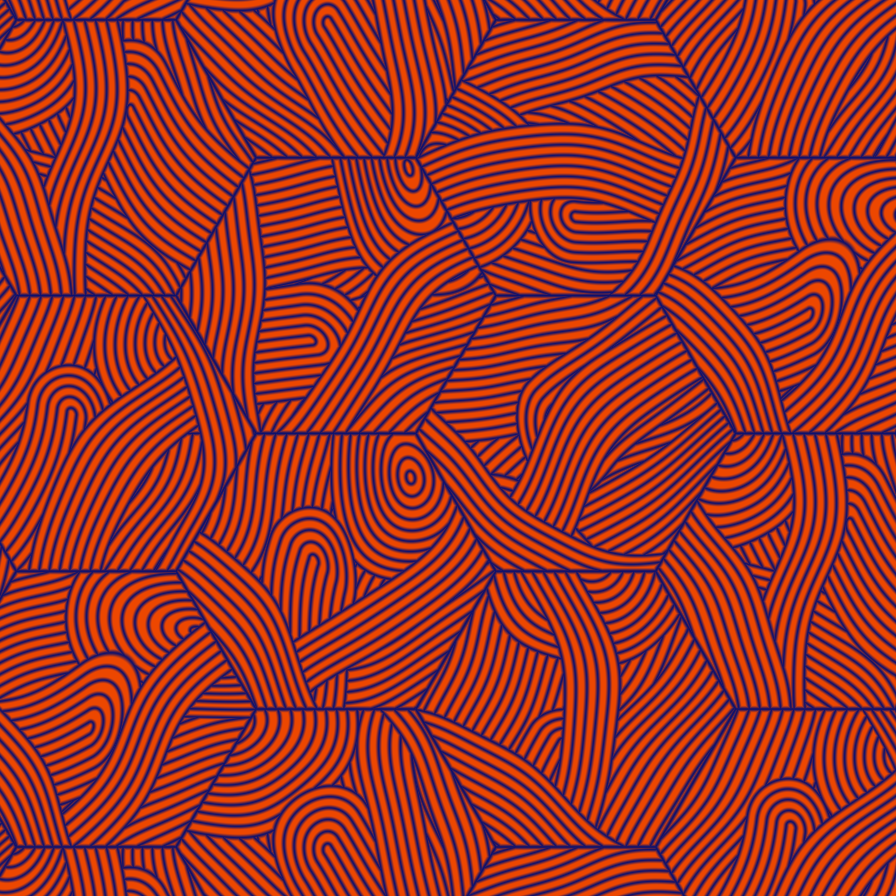
Give the GLSL for this pattern, as a Shadertoy shader.

```glsl
// Flat-topped hexagons filled with flowing contour lines, like combed hair or wood grain.
// Each cell stacks strands (drapes, arcs, hairpins, ribbons) around one flow direction;
// the topmost strand draws level lines of its own distance field. Nine designs repeat.

#define ORIGIN vec2(0.1074, 0.8240)   // centre of one cell, in canvas units
#define CELL vec2(0.3090, 0.3077)     // size of a unit-height hexagon
#define PITCH 0.0388                  // line spacing, in cell heights
#define LINE_WIDTH 0.0122
#define BORDER_WIDTH 0.0138
#define BEND 0.085                    // sway of the strands
#define LAYERS 6
#define SOFTNESS 0.0080               // edge blur, in cell heights
#define ORANGE vec3(0.93, 0.28, 0.00)
#define NAVY vec3(0.03, 0.06, 0.44)

const float TAU = 6.2831853;
const vec2 LATTICE = vec2(1.7320508, 1.0);
// Flow direction of each design, in radians
const float FLOW[9] = float[9](2.05, 0.8, 1.0, 2.0, 0.7, 0.9, 0.1, 1.3, 0.7);

vec3 hash3(vec2 p) {
    vec3 k = vec3(dot(p, vec2(12.99, 78.23)), dot(p, vec2(39.35, 11.14)), dot(p, vec2(73.16, 52.24)));
    return fract(sin(k) * 4375.85);
}

// A half-step count of lines keeps the ridge of a strand free of ink
float wholeLines(float reach) {
    return (floor(reach / PITCH) + 0.5) * PITCH;
}

// Depth inside a strand: zero on its outline, positive within
float strandDepth(vec2 q, int layer, int design) {
    vec3 h = hash3(vec2(float(design) + 1.0, float(layer) + 1.0));
    float end = hash3(vec2(float(design) + 5.0, 2.5)).x < 0.5 ? 0.0 : 0.5 * TAU;
    float turn = FLOW[design] + 1.1 * (h.x - 0.5);
    if (layer == 1) turn += 0.25 * TAU;
    if (layer == 2) turn -= 0.25 * TAU;
    if (layer == 3) turn += end;
    if (layer == 4) turn += end + 0.5 * TAU;
    if (layer == 6) turn += TAU * h.y;
    float c = cos(turn), s = sin(turn);
    vec2 u = vec2(c * q.x + s * q.y, c * q.y - s * q.x);

    // Layered sines sway the strand
    u += BEND * sin(vec2(3.8, 4.4) * u.yx + TAU * h.yz);
    u += 0.10 * BEND * sin(vec2(13.0, 11.0) * u.yx + TAU * h.zx);

    if (layer == 0) return 20.0 + u.y;                                // ground grain
    if (layer == 3)                                                   // arcs from the border
        return wholeLines(0.34 + 0.10 * h.z) - length(u - vec2(0.50 + 0.12 * h.y, 0.0));
    if (layer == 4) {                                                 // hairpin, tail outward
        vec2 tip = vec2(max(0.06 - u.x, 0.0), u.y - 0.36 * (h.y - 0.5));
        return wholeLines(0.15 + 0.07 * h.z) - length(tip);
    }
    if (layer == 5)                                                   // narrow ribbon
        return wholeLines(0.08 + 0.06 * h.z) - abs(u.y - 0.5 * (h.y - 0.5));
    float offset = layer == 6 ? 0.30 : 0.06 + 0.12 * h.y;             // drape over one side
    return u.x - offset + 0.9 * (h.z - 0.5) * u.y * u.y;
}

float ink(float dist, float width, float blur) {
    return 1.0 - smoothstep(-blur, blur, dist - 0.5 * width);
}

// Distance to the nearest contour or outline of the visible strands
float contourDistance(vec2 q, int design) {
    int top = 0;
    float depth = strandDepth(q, 0, design);
    float outline = 1.0;
    for (int i = 1; i <= LAYERS; i++) {
        float d = strandDepth(q, i, design);
        outline = d > 0.0 ? d : min(outline, -d);
        if (d > 0.0) { top = i; depth = d; }
    }
    vec2 e = vec2(0.002, 0.0);
    vec2 slope = vec2(strandDepth(q + e.xy, top, design) - strandDepth(q - e.xy, top, design),
                      strandDepth(q + e.yx, top, design) - strandDepth(q - e.yx, top, design)) / (2.0 * e.x);
    float offset = abs(fract(depth / PITCH + 0.5) - 0.5) * PITCH;
    return min(offset / max(length(slope), 0.6), outline);
}

// Nine designs: three rows down, shifted by a row and a half every three columns
int cellDesign(vec2 id) {
    float column = round(2.0 * id.x);
    float group = floor((column + 0.5) / 3.0);
    column -= 3.0 * group;
    float row = mod(id.y - 1.5 * group + 0.25, 3.0);
    return int(3.0 * column + floor(row));
}

void mainImage(out vec4 fragColor, in vec2 fragCoord) {
    vec2 p = (fragCoord / iResolution.y - ORIGIN) / CELL;
    float blur = max(SOFTNESS, 0.75 / (iResolution.y * CELL.y));

    // Nearest centre of two interleaved rectangular lattices
    vec2 idA = round(p / LATTICE);
    vec2 idB = floor(p / LATTICE) + 0.5;
    vec2 a = p - idA * LATTICE;
    vec2 b = p - idB * LATTICE;
    bool useA = dot(a, a) < dot(b, b);
    vec2 q = useA ? a : b;
    int design = cellDesign(useA ? idA : idB);

    // Hexagon outline over contour lines
    vec2 m = abs(q);
    float border = 0.5 - max(m.y, dot(m, vec2(0.8660254, 0.5)));
    float cover = max(ink(contourDistance(q, design), LINE_WIDTH, blur),
                      ink(border, BORDER_WIDTH, blur));

    fragColor = vec4(mix(ORANGE, NAVY, cover), 1.0);
}
```
